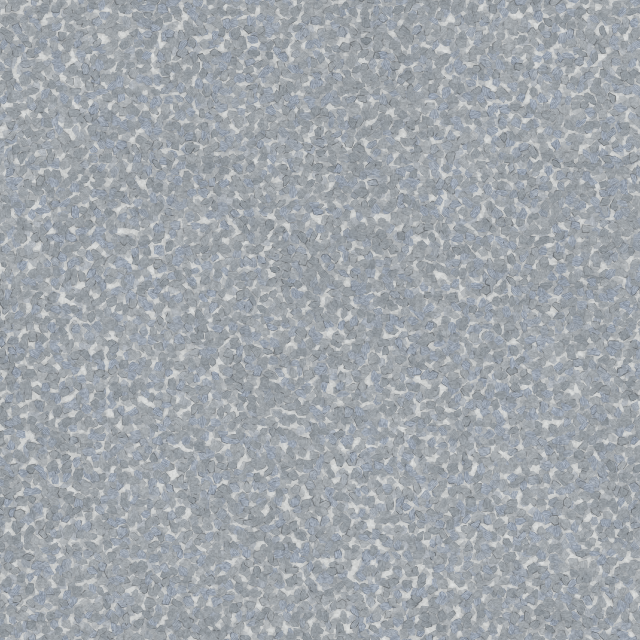
Reproduce this texture procedurally as a Shadertoy shader.

```glsl
// Blue-grey stone chips scattered in overlapping layers over an off-white ground.

float hash(vec2 p) {
    return fract(sin(dot(p, vec2(127.1, 311.7))) * 43758.5453);
}

float noise(vec2 p) {
    vec2 i = floor(p), f = fract(p);
    f = f * f * (3.0 - 2.0 * f);
    return mix(mix(hash(i), hash(i + vec2(1, 0)), f.x),
               mix(hash(i + vec2(0, 1)), hash(i + vec2(1, 1)), f.x), f.y);
}

// Irregular convex polygon: six half planes with jittered angle and offset
float chipDistance(vec2 p, vec2 id) {
    float d = -1.0;
    for (int i = 0; i < 6; i++) {
        float k = float(i);
        float angle = (k + 0.7 * hash(id + k * 3.1)) * 1.0472;
        float offset = mix(0.31, 0.56, hash(id + k * 5.7 + 40.0));
        d = max(d, dot(p, vec2(cos(angle), sin(angle))) - offset);
    }
    return d;
}

vec3 chipColor(vec2 id, vec2 p) {
    vec3 color = mix(vec3(0.54, 0.57, 0.595), vec3(0.645, 0.665, 0.68), hash(id + 8.3));
    float blue = smoothstep(0.55, 0.85, hash(id + 2.9));
    color = mix(color, vec3(0.595, 0.64, 0.705), 0.8 * blue);
    // Streaks along the chip, stronger on the blue ones
    float streak = noise(p * vec2(5.0, 11.0) + id * 7.0) - 0.5;
    return color + streak * mix(0.07, 0.16, blue);
}

void mainImage(out vec4 fragColor, in vec2 fragCoord) {
    vec2 uv = fragCoord / iResolution.y;
    float cells = 56.0;
    float soft = 0.6 * cells / iResolution.y;
    vec3 color = vec3(0.88, 0.885, 0.88) - 0.06 * noise(uv * 130.0);

    // Paint the layers from the pale bottom one to the crisp top one
    for (int layer = 0; layer < 3; layer++) {
        float level = float(layer);
        vec2 grid = uv * cells + level * vec2(17.37, 29.61);
        vec2 cell = floor(grid);
        for (int y = -1; y <= 1; y++)
        for (int x = -1; x <= 1; x++) {
            vec2 corner = cell + vec2(x, y);
            vec2 id = corner + level * 91.0;
            vec2 center = corner + 0.5 + 0.8 * (vec2(hash(id), hash(id + 57.3)) - 0.5);
            float turn = 6.2832 * hash(id + 13.7);
            float c = cos(turn), s = sin(turn);
            vec2 p = mat2(c, -s, s, c) * (grid - center);
            p.y *= mix(1.05, 1.6, hash(id + 21.9));
            float d = chipDistance(p, id);

            // Soft grey shade around the chip
            color = mix(color, vec3(0.59, 0.605, 0.62), 0.18 * exp(-7.0 * max(d, 0.0)));

            // Chip body, translucent in the bottom layer
            vec3 chip = chipColor(id, p);
            chip = mix(chip, vec3(0.76, 0.77, 0.775), level < 0.5 ? 0.55 : 0.06);
            float cover = 1.0 - smoothstep(-soft, soft, d);
            color = mix(color, chip, cover * mix(0.75, 1.0, hash(id + 33.1)));

            // Broken dark outline
            float outline = 1.0 - smoothstep(0.0, 0.05 + soft, abs(d + 0.01));
            float gaps = smoothstep(0.4, 0.75, noise(p * 3.0 + id * 5.0));
            color *= 1.0 - 0.26 * outline * gaps * hash(id + 71.3) * (0.3 + 0.35 * level);
        }
    }

    // Fine grain and faint broad tone changes
    float grain = noise(uv * 430.0) + 0.6 * noise(uv * 210.0 + 9.0) - 0.8;
    color += 0.07 * grain + 0.02 * (noise(uv * 7.0) - 0.5);
    fragColor = vec4(clamp(color, 0.0, 1.0), 1.0);
}
```
